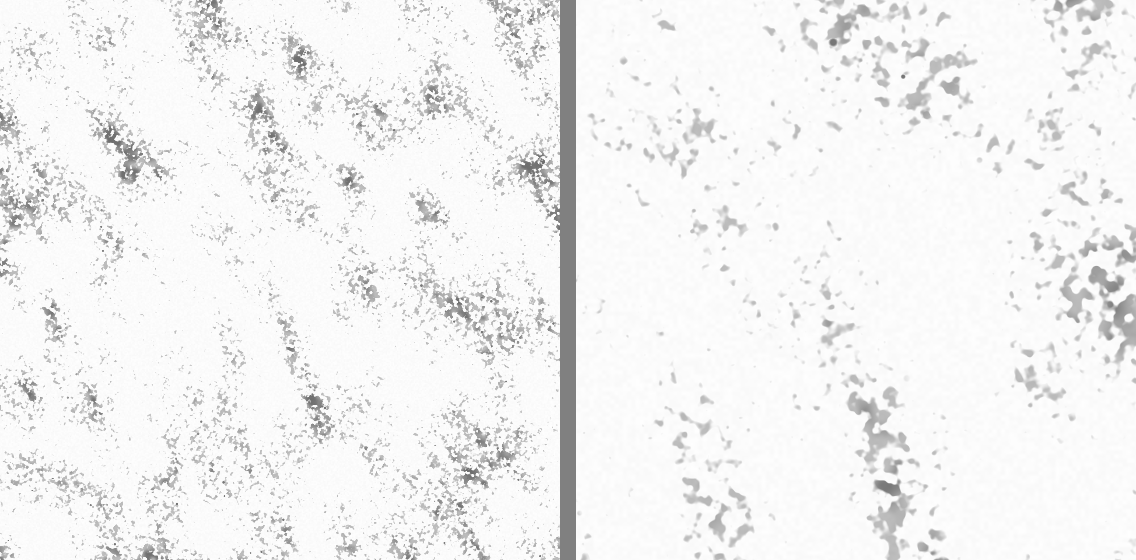
Left: the whole. Right: its middle third, enlarged.
Reproduce this texture procedurally as a WebGL 1 fragment shader.

```glsl
precision highp float;
uniform vec2 u_resolution;

const vec3 PAPER = vec3(0.985);
const vec2 DRIFT = vec2(0.39, -0.92);

float hash(vec2 p) {
  vec3 q = fract(p.xyx * vec3(0.1031, 0.1030, 0.0973));
  q += dot(q, q.yzx + 33.33);
  return fract((q.x + q.y) * q.z);
}

float valueNoise(vec2 p) {
  vec2 cell = floor(p);
  vec2 f = fract(p);
  f = f * f * (3.0 - 2.0 * f);
  float low = mix(hash(cell), hash(cell + vec2(1.0, 0.0)), f.x);
  float high = mix(hash(cell + vec2(0.0, 1.0)), hash(cell + 1.0), f.x);
  return mix(low, high, f.y);
}

vec2 rotate(vec2 p, float angle) {
  float c = cos(angle);
  float s = sin(angle);
  return vec2(c * p.x - s * p.y, s * p.x + c * p.y);
}

// Clumps stretched along the drift direction
float clumpDensity(vec2 uv, vec2 drift) {
  vec2 across = vec2(-drift.y, drift.x);
  vec2 p = vec2(dot(uv, across) * 19.0, dot(uv, drift) * 11.0) + 40.0;
  float sum = 0.0;
  float weight = 0.55;
  for (int i = 0; i < 3; i++) {
    sum += weight * valueNoise(p);
    p = rotate(p, 0.6) * 2.1 + 17.0;
    weight *= 0.52;
  }
  return sum;
}

// Ragged fine grains
float grainField(vec2 uv) {
  float coarse = valueNoise(rotate(uv, 0.5) * 190.0 + 300.0);
  float fine = valueNoise(rotate(uv, 1.2) * 360.0 + 700.0);
  return 0.65 * coarse + 0.35 * fine;
}

// Sparse round specks, one candidate per cell
float specks(vec2 uv, float cells, float chance) {
  vec2 p = uv * cells;
  vec2 id = floor(p);
  vec2 center = 0.25 + 0.5 * vec2(hash(id + 11.0), hash(id + 57.0));
  float radius = mix(0.06, 0.13, hash(id + 91.0));
  float present = step(hash(id + 131.0), chance);
  float dist = length(fract(p) - center);
  return present * (1.0 - smoothstep(radius * 0.5, radius * 1.2, dist));
}

void main() {
  vec2 uv = gl_FragCoord.xy / min(u_resolution.x, u_resolution.y);
  float density = clumpDensity(uv, DRIFT);
  float grain = grainField(uv);

  // Grains thicken and darken inside the clumps
  float cover = smoothstep(0.66, 0.87, grain + 1.1 * (density - 0.5));
  float smudge = valueNoise(uv * 95.0 + 500.0);
  float core = smoothstep(0.62, 0.92, density + 0.25 * (smudge - 0.5));
  float ink = cover * mix(0.25, 0.55, core);

  // Dark specks favour the dense areas
  float speck = specks(uv, 46.0, 0.07) * smoothstep(0.4, 0.6, density);
  ink = max(ink, 0.52 * speck);

  // Faint paper tooth
  float tooth = valueNoise(uv * 400.0 + 900.0) - 0.5;
  gl_FragColor = vec4(PAPER + 0.022 * tooth - ink, 1.0);
}
```
